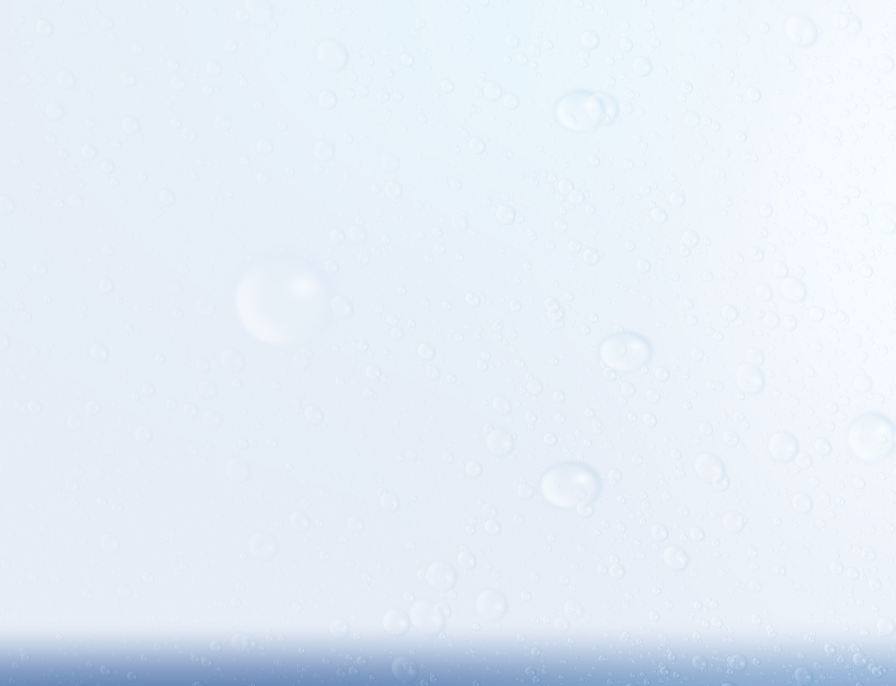
This background is drawn by a Shadertoy shader. Its source:

```glsl
// Water drops on a pale, softly lit pane with a deep blue strip at the foot.
// Gradients build the pane; hashed grids of several sizes scatter the drops,
// and a few large focal drops use the same shading function.

const vec3 PALE = vec3(0.903, 0.930, 0.968);
const vec3 CYAN = vec3(0.912, 0.960, 0.988);
const vec3 GLOW = vec3(0.972, 0.990, 1.000);
const vec3 DEEP = vec3(0.410, 0.540, 0.725);
const vec3 HAZE = vec3(0.560, 0.690, 0.835);
const vec3 SHADE_TINT = vec3(0.150, 0.095, 0.045);

vec3 hash3(vec2 cell, float seed) {
    vec3 v = fract(vec3(cell.xyx) * vec3(0.1031, 0.1030, 0.0973) + seed * 0.137);
    v += dot(v, v.yxz + 33.33);
    return fract((v.xxy + v.yxx) * v.zyx);
}

float softSpot(vec2 p, vec2 center, vec2 size) {
    vec2 q = (p - center) / size;
    return exp(-dot(q, q));
}

// Amount of blue in the strip at the foot, 0 to 1
float stripAmount(float y) {
    return 1.0 - smoothstep(-0.012, 0.098, y);
}

vec3 pane(vec2 p, float aspect) {
    vec3 color = mix(PALE, CYAN, softSpot(p, vec2(0.62 * aspect, 1.0), vec2(0.60, 0.42)));
    color = mix(color, GLOW, 0.95 * softSpot(p, vec2(1.03 * aspect, 0.70), vec2(0.36, 0.56)));
    vec3 foot = mix(DEEP, HAZE, smoothstep(0.25, 1.0, p.x / aspect));
    return mix(color, foot, stripAmount(p.y));
}

// Shading of one drop: x is added light, y is shadow. q is in drop radii.
vec2 dropShade(vec2 q, float edge) {
    float r = length(q);
    float inside = 1.0 - smoothstep(1.0 - edge, 1.0 + edge, r);
    float facing = dot(q, vec2(-0.91, -0.41)) / max(r, 0.001);
    float crescent = smoothstep(0.25, 0.82, r) * (1.0 - smoothstep(0.84, 1.0, r))
                   * smoothstep(-0.1, 0.95, facing);
    float glint = softSpot(q, vec2(0.42, 0.28), vec2(0.25, 0.20));
    float rim = exp(-pow((r - 0.98) / 0.15, 2.0));
    float light = inside * (0.10 + 0.62 * crescent + 0.85 * glint);
    float shadow = rim * (0.16 + 0.38 * max(-facing, 0.0))
                 + 0.22 * inside * smoothstep(-0.3, 0.9, q.y);
    return vec2(light, shadow);
}

vec2 placedDrop(vec2 p, vec2 center, vec2 radii, float pixel) {
    return dropShade((p - center) / radii, max(0.06, pixel / radii.y));
}

// One layer of scattered drops; radii run from small to large in cell units
vec2 scatter(vec2 p, float cells, float density, vec2 range, float seed, float pixel) {
    vec2 g = mat2(0.92, 0.39, -0.39, 0.92) * p * cells;
    vec2 home = floor(g);
    vec2 sum = vec2(0.0);
    for (int j = -1; j <= 1; j++) {
        for (int i = -1; i <= 1; i++) {
            vec2 cell = home + vec2(i, j);
            vec3 place = hash3(cell, seed);
            vec3 kind = hash3(cell, seed + 17.0);
            if (kind.x > density) continue;
            float radius = mix(range.x, range.y, kind.y * kind.y);
            vec2 q = (g - cell - 0.15 - 0.7 * place.xy) / radius;
            q = q * mat2(0.92, -0.39, 0.39, 0.92);
            q.x /= 1.0 + 0.25 * kind.z;
            float edge = clamp(pixel * cells / radius, 0.06, 0.6);
            sum = max(sum, dropShade(q, edge) * (0.55 + 0.45 * place.z));
        }
    }
    return sum;
}

void mainImage(out vec4 fragColor, in vec2 fragCoord) {
    vec2 p = fragCoord / iResolution.y;
    float aspect = iResolution.x / iResolution.y;
    float pixel = 1.0 / iResolution.y;
    float across = p.x / aspect;
    float strip = stripAmount(p.y);
    vec3 color = pane(p, aspect);

    // Fine mist up to medium beads, denser and crisper toward the right
    vec2 drops = vec2(0.0);
    for (int k = 0; k < 4; k++) {
        float level = float(k);
        float cells = 78.0 * pow(0.56, level);
        float density = mix(0.62, 0.30, level / 3.0) * mix(0.65, 1.15, across);
        vec2 layer = scatter(p, cells, density, vec2(0.13, 0.34), 3.0 + 7.0 * level, pixel);
        drops = max(drops, layer * mix(0.75, 1.0, level / 3.0));
    }
    drops *= mix(0.48, 1.0, smoothstep(0.05, 0.95, across));

    // Focal drops: the broad one at left, then the brighter beads
    float u = aspect / 1.306;
    vec2 broad = placedDrop(p, vec2(0.411 * u, 0.562), vec2(0.072, 0.069), pixel);
    float clearing = 1.0 - softSpot(p, vec2(0.411 * u, 0.562), vec2(0.075));
    drops = max(drops * clearing, broad * vec2(0.85, 0.30));
    drops = max(drops, placedDrop(p, vec2(0.845 * u, 0.838), vec2(0.036, 0.030), pixel));
    drops = max(drops, placedDrop(p, vec2(0.830 * u, 0.292), vec2(0.044, 0.034), pixel));
    drops = max(drops, placedDrop(p, vec2(0.911 * u, 0.487), vec2(0.038, 0.029), pixel));
    drops = max(drops, placedDrop(p, vec2(1.270 * u, 0.362), vec2(0.036, 0.036), pixel));

    // Shadows deepen and lights soften over the blue strip
    color -= SHADE_TINT * drops.y * mix(0.75, 1.1, strip);
    color = mix(color, vec3(0.985, 0.995, 1.0), clamp(drops.x, 0.0, 1.0) * mix(0.85, 0.45, strip));
    fragColor = vec4(clamp(color, 0.0, 1.0), 1.0);
}
```
